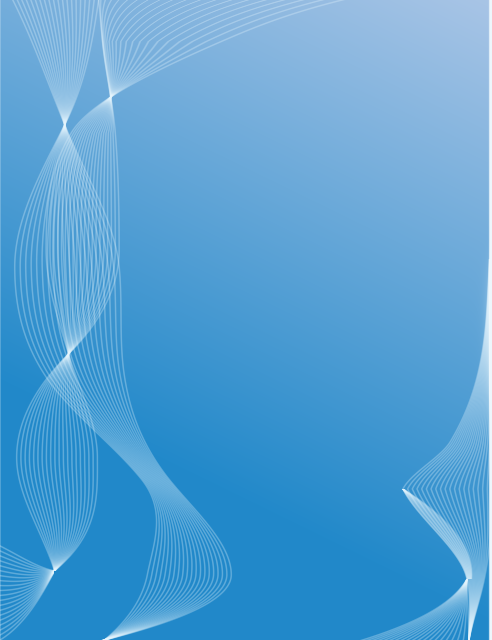
A WebGL 1 fragment shader for this background:

```glsl
precision highp float;
// Blue diagonal gradient with twisting ribbons of fine white lines.
// Each ribbon is a chain of sections; in each, strands are blended
// between two cubic edges, so that they bunch where the edges meet.

uniform vec2 u_resolution;

// Cubic edge from (x, slope) to (x, slope); returns position and slope.
vec2 edge(float s, float h, vec4 e) {
  float a = e.y * h, b = e.w * h, d = e.z - e.x;
  float c2 = 3.0 * d - 2.0 * a - b;
  float c3 = a + b - 2.0 * d;
  return vec2(e.x + s * (a + s * (c2 + s * c3)),
              (a + s * (2.0 * c2 + 3.0 * s * c3)) / h);
}

// Line density of one section running down from span.x to span.y.
// Bias above one gathers the strands towards the first edge.
float ribbon(vec2 p, vec2 span, vec4 first, vec4 second, vec2 bias) {
  float h = span.x - span.y;
  float s = (span.x - p.y) / h;
  if (s < 0.0 || s >= 1.0) return 0.0;
  vec2 a = edge(s, h, first);
  vec2 b = edge(s, h, second);
  float power = mix(bias.x, bias.y, s);
  float radius = 0.06 + 100.0 / u_resolution.y;
  float density = 0.0;
  for (int i = 0; i < 20; i++) {
    float t = pow((float(i) + 0.001) / 19.0, power);
    vec2 strand = mix(a, b, t);
    float d = abs(p.x - strand.x) / sqrt(1.0 + strand.y * strand.y);
    density += 1.0 - smoothstep(0.0, radius, d);
  }
  return density;
}

float ribbon(vec2 p, vec2 span, vec4 first, vec4 second) {
  return ribbon(p, span, first, second, vec2(1.0));
}

// Long ribbon from the upper left corner to the bottom.
float longRibbon(vec2 p) {
  return ribbon(p, vec2(100.0, 80.5), vec4(2.0, 0.5, 10.1, 0.4), vec4(15.4, -0.15, 10.1, -0.5))
    + ribbon(p, vec2(80.5, 58.3), vec4(10.1, 0.4, 18.6, 0.1), vec4(10.1, -0.5, 2.3, 0.0))
    + ribbon(p, vec2(58.3, 41.4), vec4(18.6, 0.1, 19.4, 0.15), vec4(2.3, 0.0, 7.0, 0.65))
    + ribbon(p, vec2(41.4, 25.1), vec4(19.4, 0.15, 26.4, 0.8), vec4(7.0, 0.65, 22.1, 0.8))
    + ribbon(p, vec2(25.1, 10.2), vec4(26.4, 0.8, 36.1, 0.0), vec4(22.1, 0.8, 23.0, -0.2))
    + ribbon(p, vec2(10.2, 0.0), vec4(36.1, 0.0, 16.3, -4.0), vec4(23.0, -0.2, 16.3, -1.2));
}

// Ribbon sweeping in from the top and twisting down the left side.
float sweepingRibbon(vec2 p) {
  float lines = ribbon(p, vec2(100.0, 93.5), vec4(15.4, 0.1, 16.0, 0.1), vec4(53.4, -4.0, 34.5, -2.3), vec2(1.6, 2.5))
    + ribbon(p, vec2(93.5, 79.2), vec4(16.0, 0.1, 18.0, 0.08), vec4(34.5, -2.3, 11.1, -0.6), vec2(2.5, 1.0))
    + ribbon(p, vec2(79.2, 61.0), vec4(18.0, 0.08, 18.6, 0.0), vec4(11.1, -0.6, 7.2, 0.0))
    + ribbon(p, vec2(61.0, 44.7), vec4(18.6, 0.0, 10.7, -1.0), vec4(7.2, 0.0, 10.7, 0.3))
    + ribbon(p, vec2(44.7, 28.5), vec4(10.7, -1.0, 2.6, 0.0), vec4(10.7, 0.3, 15.2, 0.0))
    + ribbon(p, vec2(28.5, 10.8), vec4(2.6, 0.0, 8.5, 0.3), vec4(15.2, 0.0, 8.5, -1.2));
  // The tail fans sideways, so its axes are swapped.
  return lines + ribbon(p.yx, vec2(8.5, 0.0), vec4(10.8, 0.2, 14.7, 0.5), vec4(10.8, -2.0, 0.0, -0.6));
}

// Folded veil in the lower right corner.
float cornerVeil(vec2 p) {
  return ribbon(p, vec2(59.6, 31.0), vec4(76.4, -0.05, 70.3, -0.6), vec4(76.8, 0.0, 76.8, 0.0))
    + ribbon(p, vec2(31.0, 23.6), vec4(70.3, -0.6, 62.9, -0.5), vec4(76.8, 0.0, 76.8, 0.0))
    + ribbon(p, vec2(23.6, 9.5), vec4(62.9, 0.5, 72.9, 0.2), vec4(76.8, 0.0, 75.6, -0.2))
    + 0.6 * ribbon(p, vec2(23.6, 9.5), vec4(62.9, 0.5, 72.9, 0.2), vec4(62.9, 1.6, 73.6, -0.1))
    + ribbon(p, vec2(9.5, 0.0), vec4(72.9, 0.2, 73.2, 0.0), vec4(75.6, -0.2, 73.2, -0.2))
    + ribbon(p, vec2(9.5, 0.0), vec4(72.9, -0.6, 56.6, -3.2), vec4(72.9, 0.0, 73.2, 0.0));
}

void main() {
  // Canvas units: 76.8 wide and 100 high.
  vec2 p = gl_FragCoord.xy / u_resolution * vec2(76.8, 100.0);

  // Diagonal gradient, palest at the upper right.
  float rise = clamp((p.y + 0.49 * p.x - 40.7) / 96.9, 0.0, 1.0);
  vec3 color = mix(vec3(0.13, 0.535, 0.79), vec3(0.66, 0.77, 0.90), rise);

  // Line work; crowded strands approach white.
  float density = longRibbon(p) + sweepingRibbon(p) + cornerVeil(p);
  color = mix(color, vec3(0.90, 0.96, 0.99), 1.0 - exp(-0.38 * density));

  // Pale side margins and the soft glow on the right.
  float glow = exp(-(76.8 - p.x) / 0.5) * smoothstep(30.0, 48.0, p.y) * (1.0 - smoothstep(50.0, 63.0, p.y));
  float margin = smoothstep(76.2, 76.5, p.x) + 0.35 * (1.0 - smoothstep(0.0, 0.2, p.x));
  color = mix(color, vec3(0.93, 0.97, 0.99), clamp(glow + margin, 0.0, 1.0));

  gl_FragColor = vec4(color, 1.0);
}
```
